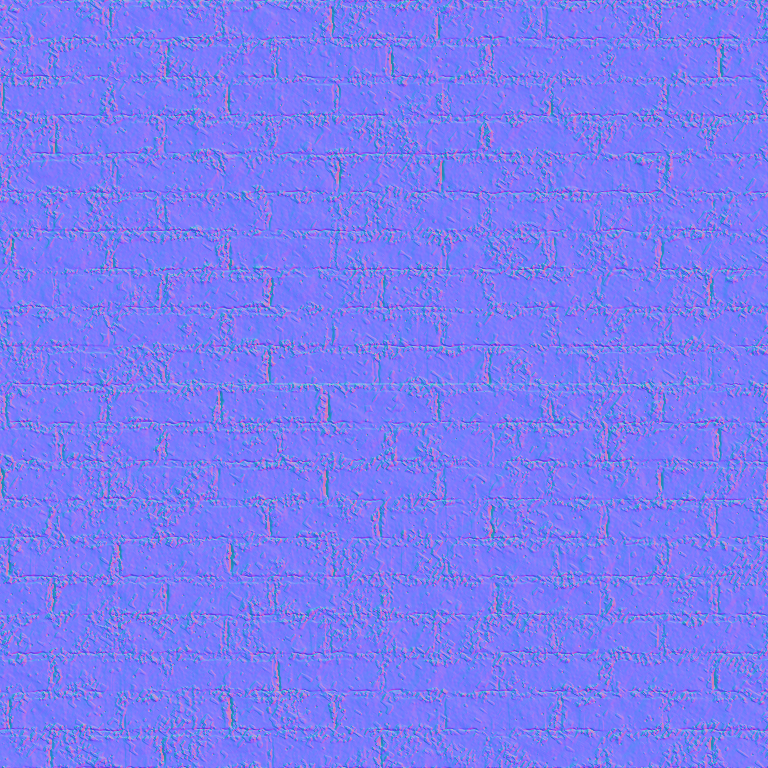
Write a WebGL 2 fragment shader that draws this texture map.

```glsl
#version 300 es
precision highp float;
// Tangent-space normal map of an old painted brick wall in running bond.
// A height field (bricks, rough mortar, cracks, chips, pits) is built from
// distances and value noise; its finite differences give the normal colour.

#define ROWS 20.0
#define COLUMNS 7.0
#define MORTAR_HALF vec2(0.0042, 0.0048)
#define BRICK_DEPTH 0.0010
#define CRACK_DEPTH 0.0075
#define CHIP_DEPTH 0.0021
#define GRAIN_DEPTH 0.00034
#define JOINT_JITTER 0.09
#define SAMPLE_STEP 0.0007
#define SLOPE_BALANCE vec2(2.3, 0.7)
#define STEEP_SHARE 0.72
#define FLAT_BIAS vec3(-0.02, -0.02, -0.005)

uniform vec2 u_resolution;
out vec4 fragColor;

float hash(vec2 p) {
    return fract(sin(dot(p, vec2(127.1, 311.7))) * 43758.5453);
}

float noise(vec2 p) {
    vec2 i = floor(p), f = fract(p);
    f = f * f * (3.0 - 2.0 * f);
    return mix(mix(hash(i), hash(i + vec2(1, 0)), f.x),
               mix(hash(i + vec2(0, 1)), hash(i + vec2(1, 1)), f.x), f.y);
}

// Sideways shift of a vertical joint, in brick lengths
float jointShift(float column, float row) {
    return (hash(vec2(mod(column, COLUMNS), row + 40.0)) - 0.5) * JOINT_JITTER;
}

// Small round pits scattered on a grid, 0..1
float pits(vec2 p) {
    vec2 cell = floor(p);
    float size = mix(0.12, 0.3, hash(cell + 5.0));
    vec2 centre = 0.5 + 0.4 * (vec2(hash(cell + 9.0), hash(cell + 17.0)) - 0.5);
    float d = length(fract(p) - centre);
    return step(0.95, hash(cell)) * (1.0 - smoothstep(size * 0.3, size, d));
}

float wallHeight(vec2 p) {
    // Turned copy of the plane keeps the noise lattice off the brick axes
    vec2 t = mat2(0.83, 0.56, -0.56, 0.83) * p;

    // Ragged outlines
    vec2 q = p + 0.0024 * (vec2(noise(t * 40.0), noise(t * 40.0 + 31.0)) - 0.5)
               + 0.0032 * (vec2(noise(t * 200.0), noise(t * 200.0 + 57.0)) - 0.5);

    // Row counted from the top, then the brick within the row
    float v = (1.0 - q.y) * ROWS - 0.09;
    float row = mod(floor(v), ROWS);
    float offset = 0.03 + 0.45 * mod(row, 2.0) + 0.08 * (hash(vec2(row, 3.0)) - 0.5);
    float u = q.x * COLUMNS - offset;
    float column = floor(u);
    if (u < column + jointShift(column, row)) column -= 1.0;
    else if (u > column + 1.0 + jointShift(column + 1.0, row)) column += 1.0;
    float left = (u - column - jointShift(column, row)) / COLUMNS;
    float right = (column + 1.0 + jointShift(column + 1.0, row) - u) / COLUMNS;
    float top = fract(v) / ROWS;
    float bottom = 1.0 / ROWS - top;
    vec2 brick = vec2(mod(column, COLUMNS), row);
    vec2 rightBrick = vec2(mod(column + 1.0, COLUMNS), row);

    // Distance into the brick, positive on its face
    vec2 inside = min(vec2(left, top), vec2(right, bottom)) - MORTAR_HALF;
    float inset = min(inside.x, inside.y);
    float face = smoothstep(-0.0016, 0.0012, inset);
    float exposed = smoothstep(0.3, 0.7, noise(t * 38.0 + 11.0));
    float h = BRICK_DEPTH * face * (0.1 + 0.9 * exposed);

    // Open cracks beside some bricks and in broken runs under them
    float broken = smoothstep(0.35, 0.7, noise(t * 62.0 + 3.0));
    float rowSpan = smoothstep(0.0, 0.005, inside.y + 0.001);
    float leftGap = (left - MORTAR_HALF.x + 0.0012) / 0.0017;
    float rightGap = (right + MORTAR_HALF.x - 0.0012) / 0.0017;
    float open = exp(-leftGap * leftGap) * pow(hash(brick + 70.0), 2.0)
               + exp(-rightGap * rightGap) * pow(hash(rightBrick + 70.0), 2.0);
    h -= CRACK_DEPTH * open * rowSpan * (0.15 + 0.85 * broken);
    float underGap = (bottom - MORTAR_HALF.y + 0.0008) / 0.0012;
    h -= 0.24 * CRACK_DEPTH * exp(-underGap * underGap) * broken;

    // Crumbling mortar that spreads unevenly over edges, and worn patches
    float spread = 0.016 * (noise(t * 48.0 + 90.0) - 0.4);
    float mortar = 1.0 - smoothstep(-0.002, 0.003, inset - spread);
    float patches = smoothstep(0.62, 0.9, noise(t * 26.0 + 80.0));
    float rough = max(mortar * (0.3 + 0.7 * noise(t * 33.0 + 7.0)), 0.6 * patches);
    float chips = 0.8 * smoothstep(0.55, 0.8, noise(t * 170.0 + 19.0))
                + 0.9 * smoothstep(0.5, 0.8, noise(t.yx * 300.0 + 43.0));
    h += CHIP_DEPTH * (rough + 0.06) * chips;

    // Face detail: grain, sparse crumbs, upright drag marks and pits
    h += GRAIN_DEPTH * (0.9 * noise(t * 310.0) + noise(p * vec2(170.0, 75.0) + 23.0));
    h += 0.0008 * smoothstep(0.76, 0.92, noise(t * 140.0 + 65.0));
    h += 0.0003 * step(0.75, hash(brick + 13.0)) * face
         * smoothstep(0.6, 0.8, noise(p * vec2(120.0, 20.0)));
    h -= 0.0012 * pits(t * 120.0) * face;
    return h;
}

void main() {
    vec2 p = gl_FragCoord.xy / u_resolution;
    vec2 e = vec2(SAMPLE_STEP, 0.0);
    vec2 slope = vec2(wallHeight(p + e.xy) - wallHeight(p - e.xy),
                      wallHeight(p + e.yx) - wallHeight(p - e.yx)) / (2.0 * SAMPLE_STEP);
    slope *= SLOPE_BALANCE;
    slope.y -= 0.2 * max(slope.x, 0.0);

    // Thin seam across the middle
    float seam = 1.0 - smoothstep(0.0006, 0.0018, abs(p.y - 0.5));
    slope.y -= 0.55 * seam * smoothstep(0.1, 0.25, p.x) * (1.0 - smoothstep(0.9, 0.97, p.x));

    // Steep spots are softened by the flat paint around them
    vec3 normal = mix(vec3(0.0, 0.0, 1.0), normalize(vec3(-slope, 1.0)), STEEP_SHARE);
    fragColor = vec4(clamp(normal * 0.5 + 0.5 + FLAT_BIAS, 0.0, 1.0), 1.0);
}
```
